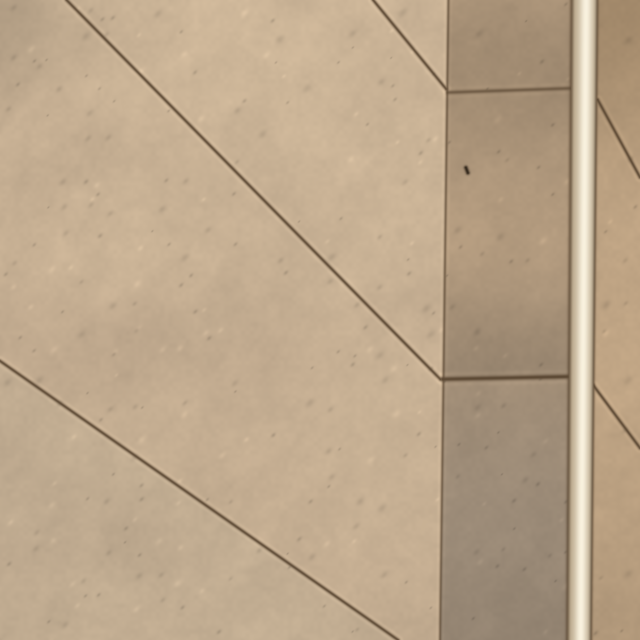
Give the GLSL for this texture, as a Shadertoy shader.

```glsl
const vec3 STONE_WARM = vec3(0.800, 0.710, 0.595);
const vec3 STONE_COOL = vec3(0.740, 0.652, 0.548);
const vec3 BAND_TOP = vec3(0.665, 0.575, 0.470);
const vec3 BAND_LOW = vec3(0.610, 0.545, 0.470);
const vec3 SIDE_TOP = vec3(0.640, 0.540, 0.420);
const vec3 SIDE_LOW = vec3(0.745, 0.640, 0.515);
const vec3 RAIL_SHADE = vec3(0.740, 0.670, 0.560);
const vec3 RAIL_LIGHT = vec3(0.975, 0.945, 0.870);
const vec3 JOINT = vec3(0.350, 0.275, 0.195);
const float JOINT_WIDTH = 0.0026;
const float MOTTLE = 0.075;
const float GRAIN = 0.022;

float hash(vec2 p) {
    vec3 q = fract(vec3(p.xyx) * 0.1031);
    q += dot(q, q.yzx + 33.33);
    return fract((q.x + q.y) * q.z);
}

float noise(vec2 p) {
    vec2 i = floor(p), f = fract(p);
    f = f * f * (3.0 - 2.0 * f);
    return mix(mix(hash(i), hash(i + vec2(1, 0)), f.x),
               mix(hash(i + vec2(0, 1)), hash(i + vec2(1, 1)), f.x), f.y);
}

float fbm(vec2 p) {
    float sum = 0.0, amp = 0.5;
    for (int i = 0; i < 4; i++) {
        sum += amp * noise(p);
        p = mat2(1.6, 1.2, -1.2, 1.6) * p + 7.3;
        amp *= 0.5;
    }
    return sum;
}

float segment(vec2 p, vec2 a, vec2 b) {
    vec2 d = b - a;
    return length(p - a - d * clamp(dot(p - a, d) / dot(d, d), 0.0, 1.0));
}

// Dark groove with a faint lit rim
vec3 groove(vec3 col, float d, float width, float strength) {
    float rim = exp(-pow((d - 2.2 * width) / width, 2.0));
    col *= 1.0 + 0.045 * rim * strength;
    return mix(col, JOINT, strength * exp(-pow(d / width, 2.0)));
}

// Sparse slanted flecks, one at most per cell
float flecks(vec2 p, float cells, float density, float seed) {
    vec2 g = p * cells, id = floor(g);
    float h = hash(id + seed);
    vec2 centre = 0.3 + 0.4 * vec2(hash(id + seed + 5.1), hash(id + seed + 9.7));
    vec2 q = mat2(0.707, 0.707, -0.707, 0.707) * (fract(g) - centre);
    float size = mix(0.10, 0.20, hash(id + seed + 3.3));
    return step(h, density) * exp(-dot(q * vec2(1.5, 0.9), q * vec2(1.5, 0.9)) / (size * size));
}

void mainImage(out vec4 fragColor, in vec2 fragCoord) {
    vec2 p = fragCoord / iResolution.xy;
    float aa = 0.75 / iResolution.y;
    float bandX = 0.6875 + 0.0130 * p.y;
    float railL = 0.8865 + 0.0070 * p.y;
    float railR = 0.9235 + 0.0100 * p.y;
    float inBand = smoothstep(-aa, aa, p.x - bandX);
    float inSide = smoothstep(-aa, aa, p.x - railR);
    float inRail = smoothstep(-aa, aa, p.x - railL) * (1.0 - inSide);

    // Diagonal slabs: warm at upper right, cooler at the lower left
    float cloud = fbm(p * vec2(5.0, 6.5) + 2.0);
    float warmth = 0.48 + 0.42 * (p.y - 0.5) + 0.22 * (p.x - 0.35) + 1.1 * (cloud - 0.47);
    warmth += 0.28 * exp(-dot(p - vec2(0.43, 0.91), p - vec2(0.43, 0.91)) * 18.0);
    vec3 col = mix(STONE_COOL, STONE_WARM, clamp(warmth, 0.0, 1.0));
    float lowerSlab = smoothstep(-aa, aa, 0.436 - 0.701 * p.x - p.y);
    col = mix(col, col * vec3(0.985, 0.995, 1.0), lowerSlab);
    col *= 1.0 - 0.11 * smoothstep(0.22, 0.0, length(p - vec2(0.0, 1.0)));

    // Vertical band and strip beyond the rail
    vec3 band = mix(BAND_LOW, BAND_TOP, smoothstep(0.15, 0.65, p.y));
    band *= 1.0 + 0.06 * sin((p.y - 0.52) * 13.0) * step(0.41, p.y);
    band *= 1.0 - 0.05 * smoothstep(0.18, 0.0, p.y);
    vec3 side = mix(SIDE_LOW, SIDE_TOP, smoothstep(0.62, 1.0, p.y));
    side *= 1.0 - 0.06 * smoothstep(0.3, 0.0, p.y);
    col = mix(mix(col, band, inBand), side, inSide);

    // Mottling, flecks and grain
    vec2 slant = mat2(0.8, 0.6, -0.6, 0.8) * p;
    col *= 1.0 + MOTTLE * (fbm(slant * vec2(22.0, 13.0)) - 0.47);
    col *= 1.0 + GRAIN * (noise(p * 150.0) - 0.5) + GRAIN * (noise(p * 75.0) - 0.5);
    col *= 1.0 - 0.085 * flecks(p, 26.0, 0.16, 11.0) - 0.12 * flecks(p, 48.0, 0.05, 37.0);
    col *= 1.0 + 0.065 * flecks(p, 30.0, 0.10, 71.0);

    // Slanted joints
    float d = segment(p, vec2(0.104, 1.0), vec2(0.688, 0.4075));
    d = min(d, segment(p, vec2(0.0, 0.436), vec2(0.622, 0.0)));
    d = min(d, segment(p, vec2(0.583, 1.0), vec2(0.697, 0.861)));
    d = min(d, segment(p, vec2(0.934, 0.844), vec2(1.0, 0.723)));
    d = min(d, segment(p, vec2(0.927, 0.398), vec2(1.0, 0.300)));
    col = groove(col, d, JOINT_WIDTH, 0.88);

    // Band joints and a small pit
    col = groove(col, abs(p.x - bandX), 0.0022, 0.62);
    col = groove(col, segment(p, vec2(0.700, 0.8555), vec2(0.890, 0.862)), 0.0030, 0.65);
    col = groove(col, segment(p, vec2(0.692, 0.4075), vec2(0.886, 0.4115)), 0.0036, 0.95);
    col = mix(col, JOINT * 0.6, exp(-pow(segment(p, vec2(0.728, 0.738), vec2(0.731, 0.730)) / 0.0032, 2.0)));

    // Rounded rail with a long highlight and dark edges
    float t = (p.x - railL) / (railR - railL);
    float shine = exp(-pow((t - 0.56) / 0.27, 2.0));
    vec3 rail = mix(RAIL_SHADE, RAIL_LIGHT, shine) * (1.0 - 0.12 * smoothstep(0.8, 1.0, t));
    col = mix(col, rail, inRail);
    col = mix(col, JOINT, 0.66 * exp(-pow((p.x - railL) / 0.0034, 2.0)));
    col = mix(col, JOINT, 0.60 * exp(-pow((p.x - railR) / 0.0026, 2.0)));

    fragColor = vec4(clamp(col, 0.0, 1.0), 1.0);
}
```
